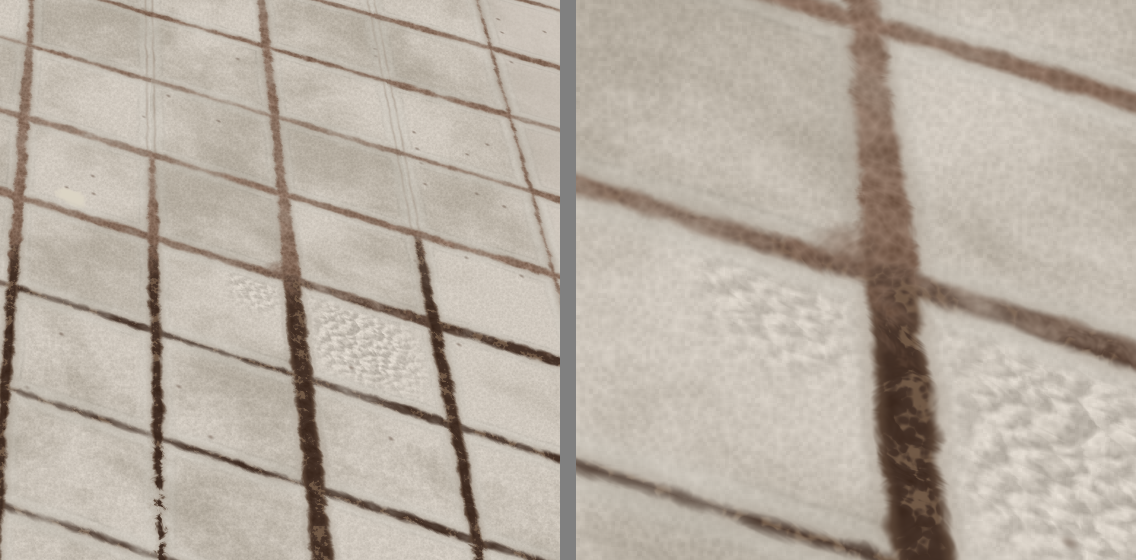
Left, the full canvas; right, a detail of the centre.
This texture is drawn by a Shadertoy shader. Its source:

```glsl
// Weathered concrete paving seen at a slant: a projected square grid whose joints
// vary from closed pale grooves to rusty lines and wide dark gaps. Layered sines
// mottle the slabs and wobble the joints; cellular noise makes grit, pits and relief.

vec2 hash2(vec2 p) {
    vec3 q = fract(p.xyx * vec3(0.1031, 0.1030, 0.0973));
    q += dot(q, q.yzx + 33.33);
    return fract((q.xx + q.yz) * q.zy);
}

// Distances to the nearest and second nearest cell points
vec2 cells(vec2 p) {
    vec2 id = floor(p), d = vec2(9.0);
    for (int y = -1; y <= 1; y++)
    for (int x = -1; x <= 1; x++) {
        vec2 c = id + vec2(x, y);
        float r = length(c + hash2(c + 91.0) - p);
        d = r < d.x ? vec2(r, d.x) : vec2(d.x, min(d.y, r));
    }
    return d;
}

// Layered, warped sines, roughly -1 to 1
float waves(vec2 p) {
    float sum = 0.0, amp = 0.6;
    for (int i = 0; i < 5; i++) {
        p = mat2(1.36, 1.08, -1.08, 1.36) * p + 0.7 * sin(p.yx) + 2.3;
        sum += amp * sin(p.x) * sin(p.y);
        amp *= 0.65;
    }
    return sum;
}

float band(float d, float halfWidth, float soft) {
    return 1.0 - smoothstep(halfWidth - soft, halfWidth + soft, d);
}

void mainImage(out vec4 fragColor, in vec2 fragCoord) {
    // Project the canvas, y downward, onto the paving grid
    vec2 p = fragCoord / iResolution.xy;
    p.y = 1.0 - p.y;
    mat3 view = mat3(0.2131, 0.0612, -0.0114,
                     -0.0111, 0.1173, -0.0515,
                     0.0521, 0.0807, 1.0);
    vec3 q = inverse(view) * vec3(p, 1.0);
    vec2 flatPos = q.xy / q.z;
    vec2 g = flatPos + 0.009 * vec2(waves(flatPos * 4.0), waves(flatPos * 4.0 + 7.0));
    vec2 soft = max(fwidth(flatPos), vec2(0.015, 0.022));
    vec2 line = round(g), off = abs(g - line), tile = floor(g);
    float mottle = waves(g * 1.7 + tile * 5.0);
    float wear = waves(g * 2.6 + 4.0);
    float fine = waves(g * 13.0);
    float grit = cells(p * 170.0).x;

    // Slabs: tone per slab, broad mottling and fine grain
    float tone = 0.62 + 0.65 * (hash2(tile + 40.0).x - 0.5) + 0.5 * mottle + 0.12 * fine;
    tone += 0.12 * smoothstep(1.5, 3.0, g.y) - 0.12 * band(g.y, 1.0, 1.0);
    vec3 col = mix(vec3(0.705, 0.672, 0.622), vec3(0.82, 0.79, 0.75), smoothstep(-0.1, 1.0, tone));
    col += 0.05 * (grit - 0.5) + 0.03 * (hash2(floor(p * 384.0)).x - 0.5);
    col = mix(col, vec3(0.81, 0.775, 0.74), 0.6 * smoothstep(3.6, 4.4, g.x));

    // Crinkled relief on the worn slabs, faint over the nearer rows
    vec2 s = g * 16.0 + 0.35 * vec2(fine, wear);
    float relief = cells(s).x - cells(s + vec2(0.3, 0.2)).x;
    float inSlab = smoothstep(0.06, 0.16, min(off.x, off.y));
    float worn = band(length(g - vec2(2.45, 2.45)), 0.4, 0.25)
               + 0.8 * band(length(g - vec2(1.72, 2.24)), 0.2, 0.12)
               + 0.2 * smoothstep(2.3, 3.6, g.y);
    col += (0.24 * relief - 0.02) * worn * inSlab;

    // Scattered pits and one pale chip
    vec2 pitId = floor(g * 5.0), pit = hash2(pitId + 17.0);
    float pitDist = length(fract(g * 5.0) - 0.25 - 0.5 * pit);
    col = mix(col, vec3(0.48, 0.41, 0.36), 0.6 * step(0.94, pit.x) * band(pitDist, 0.07, 0.07));
    float chip = length((g - vec2(0.39, 1.82)) * vec2(0.8, 1.0));
    col = mix(col, vec3(0.86, 0.83, 0.77), band(chip + 0.02 * fine, 0.085, 0.02));

    // Cool pale rims and a faint bevel line inside each slab
    float rim = min(off.x, off.y * 0.85);
    col = mix(col, vec3(0.80, 0.79, 0.755), 0.4 * band(rim, 0.09, 0.06));
    col -= 0.04 * band(abs(rim - 0.10), 0.008, 0.014) * clamp(0.5 + 0.8 * wear, 0.0, 1.0);

    // Joints running down: half width, row where they open, row where they darken
    int k = clamp(int(line.x), 0, 4);
    float halfDown = float[5](0.036, 0.036, 0.066, 0.042, 0.022)[k];
    float opening = float[5](-9.0, 1.0, -9.0, 1.0, -9.0)[k];
    float darkRow = float[5](2.6, 2.2, 2.05, 1.1, 9.0)[k];
    float open = smoothstep(opening - 0.06, opening + 0.12, g.y);
    float groove = band(abs(off.x - 0.03), 0.006, 0.016) * (1.0 - open);
    col = mix(col, vec3(0.60, 0.53, 0.47), (0.4 + 0.3 * wear) * groove);
    halfDown *= mix(0.5, 1.0, smoothstep(0.7, 1.9, g.y + (k == 0 ? 1.2 : 0.0)));
    halfDown -= 0.03 * smoothstep(3.7, 4.6, g.y) * (0.6 + fine) * float(k % 2);
    halfDown *= 1.0 + 0.2 * wear;
    float down = open * band(off.x + 0.012 * fine, halfDown, soft.x);
    down *= mix(clamp(0.8 + 0.35 * wear, 0.5, 1.0), 1.0, smoothstep(1.0, 2.0, g.y));
    float darkDown = smoothstep(-0.25, 0.25, g.y - darkRow + 0.25 * fine);

    // Joints running across: thinner, each stretch with its own width and strength
    vec2 stretch = hash2(vec2(tile.x, line.y) + 63.0);
    float halfAcross = 0.021 + 0.018 * stretch.x + (line.y == 2.0 ? 0.012 : 0.0);
    halfAcross *= 1.0 + 0.3 * wear;
    float strength = clamp(0.55 + 0.4 * stretch.y + 0.4 * wear + 0.2 * fine, 0.25, 1.0);
    float across = strength * band(off.y + 0.014 * fine, halfAcross, soft.y);
    float darkAcross = smoothstep(1.7, 2.7, g.y + 0.25 * (g.x - 2.0) + 0.5 * (stretch.y - 0.5) + 0.4 * fine);

    // Stained edges, then rusty or dark filling, browner toward its sides, with crumbs
    float halo = max(open * band(off.x, halfDown + 0.02, 0.04), strength * band(off.y, halfAcross + 0.02, 0.05));
    col = mix(col, vec3(0.60, 0.54, 0.48), 0.5 * halo);
    vec3 rust = vec3(0.53, 0.425, 0.36) + 0.06 * fine + 0.10 * (grit - 0.5);
    vec3 gap = vec3(0.265, 0.19, 0.15) + 0.05 * fine;
    gap = mix(gap, vec3(0.50, 0.40, 0.31), 0.7 * smoothstep(0.2, 0.8, fine + grit - 0.35));
    vec3 gapDown = mix(gap, vec3(0.43, 0.34, 0.27), 0.6 * smoothstep(0.5, 1.0, off.x / max(halfDown, 0.01)));
    float corner = band(length(g - vec2(1.92, 1.94)) + 0.02 * fine, 0.07, 0.06);
    col = mix(col, rust, 0.7 * corner);
    col = mix(col, mix(rust, gap, darkAcross), across);
    col = mix(col, mix(rust, gapDown, darkDown), down);

    fragColor = vec4(clamp(col, 0.0, 1.0), 1.0);
}
```
